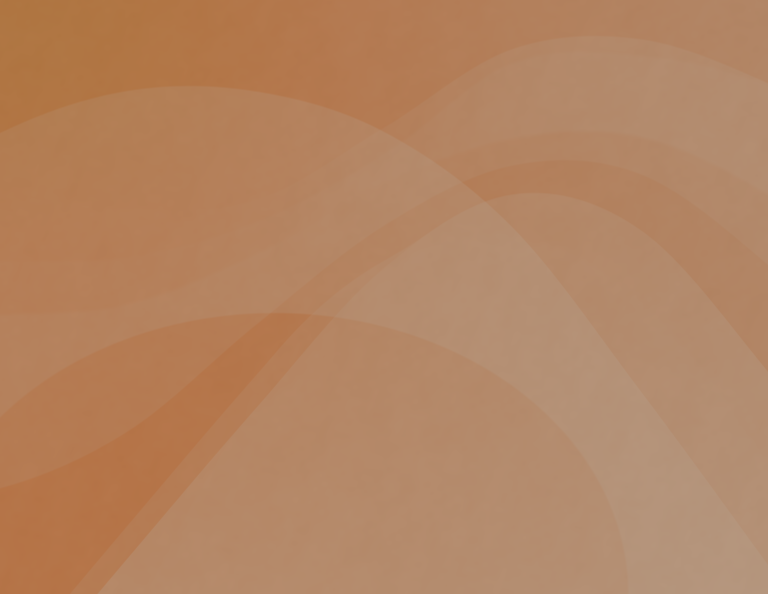
Reproduce this background procedurally as a WebGL 1 fragment shader.

```glsl
precision highp float;
// Warm copper backdrop with broad translucent ribbons sweeping over it.
// Ribbon edges are smooth splines through evenly spaced heights; each
// ribbon veils the base gradient with a pale tint of varying opacity.
uniform vec2 u_resolution;

const vec3 COPPER = vec3(0.710, 0.456, 0.282);
const vec3 OCHRE = vec3(0.686, 0.462, 0.258);
const vec3 TAN = vec3(0.696, 0.524, 0.400);
const vec3 PALE = vec3(0.712, 0.615, 0.533);

float hash(vec2 p) {
  return fract(sin(dot(p, vec2(127.1, 311.7))) * 43758.5);
}

float noise(vec2 p) {
  vec2 i = floor(p);
  vec2 f = fract(p);
  f = f * f * (3.0 - 2.0 * f);
  float low = mix(hash(i), hash(i + vec2(1.0, 0.0)), f.x);
  float high = mix(hash(i + vec2(0.0, 1.0)), hash(i + vec2(1.0, 1.0)), f.x);
  return mix(low, high, f.y);
}

// Catmull-Rom weight of a knot at distance d
float knotWeight(float d) {
  d = abs(d);
  if (d < 1.0) return 1.0 + d * d * (1.5 * d - 2.5);
  if (d < 2.0) return 2.0 + d * (d * (2.5 - 0.5 * d) - 4.0);
  return 0.0;
}

// Height of a curve with nine knots; the second and eighth are the canvas sides
float curve(float x, mat3 knots) {
  float height = 0.0;
  for (int i = 0; i < 3; i++) {
    for (int j = 0; j < 3; j++) {
      float place = float(i * 3 + j) - 1.0;
      height += knots[i][j] * knotWeight(x * 6.0 - place);
    }
  }
  return height;
}

float cover(float d, float blur) {
  return smoothstep(-blur, blur, d);
}

vec3 veil(vec3 color, float opacity) {
  return mix(color, PALE, opacity);
}

vec3 baseGradient(vec2 uv) {
  vec3 color = mix(COPPER, TAN, smoothstep(0.1, 1.15, uv.x + 0.04 * uv.y));
  float corner = smoothstep(0.5, 0.0, length(uv - vec2(0.0, 1.0)));
  return mix(color, OCHRE, corner);
}

void main() {
  vec2 uv = gl_FragCoord.xy / u_resolution;
  float x = uv.x;
  float y = uv.y;
  float blur = 1.3 / u_resolution.y;

  // Ribbon edges
  float arch = curve(x, mat3(0.64, 0.776, 0.847, 0.846, 0.778, 0.618, 0.343, 0.049, -0.25));
  float crest = curve(x, mat3(0.158, 0.178, 0.274, 0.453, 0.620, 0.721, 0.707, 0.554, 0.343));
  float hill = curve(x, mat3(-0.448, -0.195, 0.061, 0.313, 0.549, 0.672, 0.613, 0.374, 0.091));
  float roof = curve(x, mat3(0.68, 0.672, 0.648, 0.663, 0.785, 0.917, 0.934, 0.860, 0.747));
  float fold = curve(x, mat3(0.56, 0.56, 0.567, 0.626, 0.74, 0.893, 0.906, 0.856, 0.74));
  float shelf = curve(x, mat3(0.465, 0.470, 0.488, 0.572, 0.690, 0.766, 0.769, 0.672, 0.512));
  float rim = hill + 0.055 * (1.0 - smoothstep(0.36, 0.56, x));
  float sheen = 0.605 - 3.0 * (x - 0.64) * (x - 0.64);

  vec3 color = baseGradient(uv);

  // Great arch with an elliptical hollow
  vec2 hollow = (uv - vec2(0.358, 0.0)) / vec2(0.46, 0.473);
  float outside = cover((length(hollow) - 1.0) * 0.47, blur);
  float archMask = cover(arch - y, blur) * outside;
  color = veil(color, archMask * mix(0.19, 0.38, x));

  // Upper ribbon, its fold, and the strip beneath it
  float belowRoof = cover(roof - y, blur);
  float belowShelf = cover(shelf - y, blur * 2.5);
  float aboveCrest = cover(y - crest, blur);
  float ribbon = belowRoof * (1.0 - belowShelf);
  float rightward = smoothstep(0.2, 0.8, x);
  color = veil(color, ribbon * mix(0.01, 0.23, rightward));
  color = veil(color, ribbon * cover(fold - y, blur * 2.0) * mix(0.05, 0.1, rightward));
  color = veil(color, belowShelf * aboveCrest * 0.16);

  // Pale hill with a thin left rim and a faint inner sheen
  float hillMask = cover(hill - y, blur);
  float rimMask = cover(rim - y, blur) * (1.0 - hillMask);
  color = veil(color, rimMask * 0.17);
  color = veil(color, hillMask * mix(0.49, 0.25, clamp(y / 0.6, 0.0, 1.0)));
  color = veil(color, hillMask * cover(sheen - y, blur * 3.0) * 0.04);

  // Faint slanted mottling
  vec2 grain = vec2(x * 1.3 - y * 0.4, y + x * 0.3);
  float mottle = noise(grain * vec2(34.0, 18.0)) + 0.8 * noise(grain * 80.0) - 0.9;
  color += mottle * vec3(0.004, 0.008, 0.010);

  gl_FragColor = vec4(color, 1.0);
}
```
